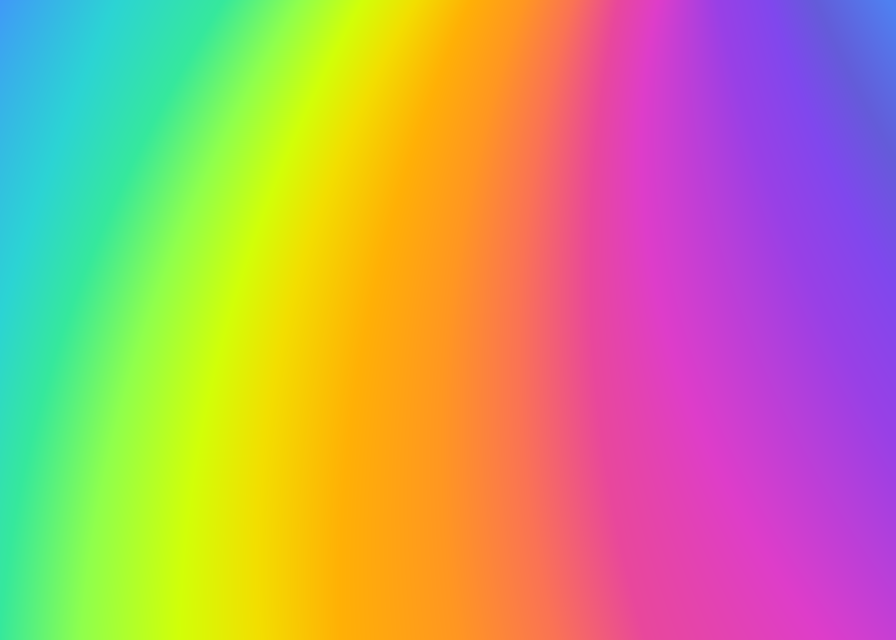
A Shadertoy shader for this background:

```glsl
// A smooth rainbow gradient whose colour bands bend from left to right.
#define STOPS 15
#define BEND 1.0    // 0 gives straight bands, 1 the full curve

// Colours of the ramp, from blue through yellow and pink back to blue
const vec3 RAMP[STOPS] = vec3[STOPS](
    vec3(0.25, 0.60, 0.97), vec3(0.17, 0.83, 0.83), vec3(0.21, 0.91, 0.61),
    vec3(0.56, 1.00, 0.30), vec3(0.82, 1.00, 0.03), vec3(0.95, 0.87, 0.00),
    vec3(1.00, 0.69, 0.02), vec3(1.00, 0.59, 0.13), vec3(0.98, 0.45, 0.33),
    vec3(0.91, 0.28, 0.61), vec3(0.87, 0.24, 0.79), vec3(0.60, 0.25, 0.90),
    vec3(0.50, 0.28, 0.93), vec3(0.39, 0.36, 0.85), vec3(0.31, 0.50, 0.94));

// Where each colour crosses the bottom, middle and top of the canvas
const vec3 CROSSING[STOPS] = vec3[STOPS](
    vec3(-0.20, -0.15, 0.00), vec3(-0.08, 0.00, 0.13), vec3(0.00, 0.075, 0.25),
    vec3(0.09, 0.165, 0.335), vec3(0.20, 0.255, 0.405), vec3(0.29, 0.32, 0.465),
    vec3(0.38, 0.41, 0.525), vec3(0.51, 0.50, 0.585), vec3(0.62, 0.58, 0.64),
    vec3(0.72, 0.66, 0.69), vec3(0.92, 0.74, 0.735), vec3(1.15, 0.92, 0.80),
    vec3(1.30, 1.02, 0.86), vec3(1.45, 1.12, 0.91), vec3(1.60, 1.25, 0.99));

// Parabola through the three crossings of one colour
float bandPosition(vec3 crossing, float height) {
    float s = 2.0 * height - 1.0;
    float slope = 0.5 * (crossing.z - crossing.x);
    float curve = 0.5 * (crossing.z + crossing.x) - crossing.y;
    return crossing.y + slope * s + BEND * curve * s * s;
}

void mainImage(out vec4 fragColor, in vec2 fragCoord) {
    vec2 uv = fragCoord / iResolution.xy;

    // Blend from each colour to the next along the row
    vec3 color = RAMP[0];
    float start = bandPosition(CROSSING[0], uv.y);
    for (int i = 1; i < STOPS; i++) {
        float end = bandPosition(CROSSING[i], uv.y);
        float blend = clamp((uv.x - start) / max(end - start, 0.001), 0.0, 1.0);
        color = mix(color, RAMP[i], blend);
        start = end;
    }
    fragColor = vec4(color, 1.0);
}
```
